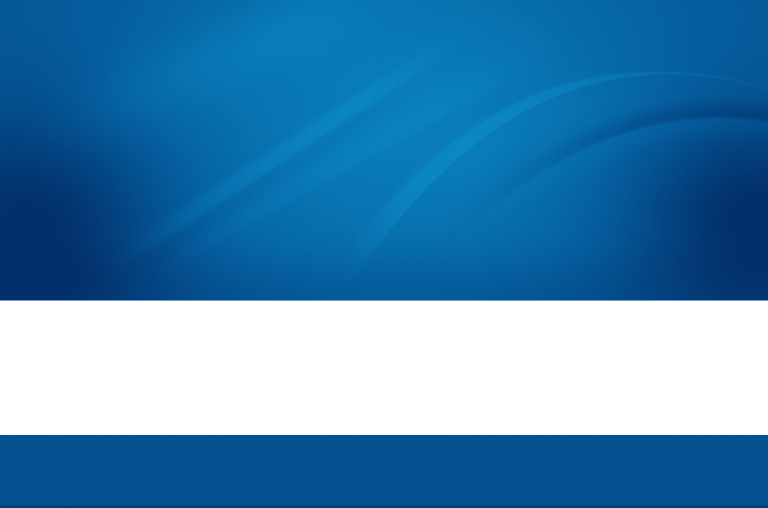
A Shadertoy shader for this background:

```glsl
const float SHEET_HEIGHT = 0.6615;   // canvas height in canvas widths
const float PANEL_BASE = 0.2708;
const float FOOTER_TOP = 0.0951;

const vec3 NAVY = vec3(0.008, 0.190, 0.425);
const vec3 OCEAN = vec3(0.020, 0.365, 0.615);
const vec3 AZURE = vec3(0.040, 0.525, 0.755);
const vec3 FOOTER_BLUE = vec3(0.020, 0.315, 0.567);
const vec3 RULE_BLUE = vec3(0.45, 0.60, 0.76);

float hash(vec2 cell) {
    vec3 q = fract(cell.xyx * 0.1031);
    q += dot(q, q.yzx + 33.33);
    return fract((q.x + q.y) * q.z);
}

float valueNoise(vec2 p) {
    vec2 cell = floor(p);
    vec2 f = fract(p);
    f = f * f * (3.0 - 2.0 * f);
    float low = mix(hash(cell), hash(cell + vec2(1.0, 0.0)), f.x);
    float high = mix(hash(cell + vec2(0.0, 1.0)), hash(cell + 1.0), f.x);
    return mix(low, high, f.y);
}

float glow(vec2 p, vec2 centre, vec2 radius) {
    vec2 d = (p - centre) / radius;
    return exp(-dot(d, d));
}

float bell(float d, float width) {
    return exp(-d * d / (width * width));
}

// Perpendicular distance above a sloped line
float lineHeight(vec2 p, vec2 anchor, float slope) {
    return (p.y - anchor.y - slope * (p.x - anchor.x)) / sqrt(1.0 + slope * slope);
}

// Height above an arch, corrected for its steepness
float archHeight(vec2 p, vec2 peak, float drop, float power) {
    float reach = abs(p.x - peak.x) / 0.247;
    float slope = drop * power * pow(reach, power - 1.0) / 0.247;
    return (p.y - peak.y + drop * pow(reach, power)) / sqrt(1.0 + slope * slope);
}

// Strip from zero to width, with its own softness on each side
float ribbon(float h, float width, float lowSoft, float highSoft) {
    return smoothstep(-lowSoft, lowSoft, h)
         * (1.0 - smoothstep(width - highSoft, width + highSoft, h));
}

// Fade in between a and b, then out between c and d
float span(float x, float a, float b, float c, float d) {
    return smoothstep(a, b, x) * (1.0 - smoothstep(c, d, x));
}

float ambientLight(vec2 p) {
    float light = 0.42 + 0.47 * glow(p, vec2(0.521, 0.518), vec2(0.339, 0.260));
    light -= 0.49 * glow(p, vec2(0.046, 0.365), vec2(0.169, 0.150));
    light -= 0.51 * glow(p, vec2(0.983, 0.380), vec2(0.169, 0.125));
    light -= 0.14 * (1.0 - smoothstep(PANEL_BASE, 0.365, p.y));
    return light;
}

float diagonalLight(vec2 p) {
    // Broad haze at the upper left
    float haze = bell(lineHeight(p, vec2(0.260, 0.575), 0.42), 0.05);
    float light = 0.13 * haze * span(p.x, 0.0, 0.24, 0.35, 0.58);

    // Narrow beam with a shadow below it
    float beam = lineHeight(p, vec2(0.195, 0.338), 0.65);
    float beamFade = span(p.x, 0.12, 0.30, 0.43, 0.63);
    light += 0.13 * ribbon(beam, 0.021, 0.004, 0.008) * beamFade;
    light -= 0.05 * bell(beam + 0.013, 0.012) * beamFade;

    // Wide sheet with a soft lower edge
    float sheet = lineHeight(p, vec2(0.454, 0.441), 0.55);
    light += 0.07 * ribbon(sheet, 0.035, 0.007, 0.030) * span(p.x, 0.20, 0.34, 0.55, 0.75);
    return light;
}

float archLight(vec2 p, float pixel) {
    // Bright arch, tapering towards its crest
    float outer = archHeight(p, vec2(0.859, 0.568), 0.0755, 2.25);
    float width = 0.003 + 0.023 * clamp((0.859 - p.x) / 0.339, 0.0, 1.2);
    float edge = max(0.0012, pixel);
    float light = 0.15 * ribbon(outer + width, width, edge, edge + 0.15 * width)
                * span(p.x, 0.43, 0.54, 0.82, 1.12);
    light += 0.05 * bell(outer + 0.035, 0.035) * span(p.x, 0.48, 0.65, 0.70, 0.95);

    // Dark arch with a lit lower rim
    float inner = archHeight(p, vec2(0.9375, 0.522), 0.078, 2.0);
    float innerFade = smoothstep(0.55, 0.85, p.x);
    light -= 0.15 * ribbon(inner + 0.013, 0.018, 0.004, 0.013) * innerFade;
    light += 0.07 * ribbon(inner + 0.034, 0.020, 0.018, 0.003) * innerFade;
    return light;
}

vec3 blueRamp(float light) {
    vec3 lower = mix(NAVY, OCEAN, clamp(light * 2.0, 0.0, 1.0));
    return mix(lower, AZURE, clamp(light * 2.0 - 1.0, 0.0, 1.2));
}

void mainImage(out vec4 fragColor, in vec2 fragCoord) {
    vec2 p = fragCoord / iResolution.xy * vec2(1.0, SHEET_HEIGHT);
    float pixel = SHEET_HEIGHT / iResolution.y;
    float grain = valueNoise(p * 300.0) - 0.5;

    // Lit upper panel
    float light = ambientLight(p) + diagonalLight(p) + archLight(p, pixel);
    vec3 panel = blueRamp(light + 0.012 * grain);

    // Footer with a darker base line
    vec3 footer = FOOTER_BLUE + 0.006 * grain;
    footer *= mix(0.78, 1.0, smoothstep(0.002, 0.002 + 2.0 * pixel, p.y));

    // Stack the three areas and the pale rule
    float half_ = 0.5 * pixel;
    vec3 color = mix(footer, vec3(1.0), smoothstep(-half_, half_, p.y - FOOTER_TOP));
    color = mix(color, RULE_BLUE, smoothstep(-half_, half_, p.y - PANEL_BASE + 0.0013));
    color = mix(color, panel, smoothstep(-half_, half_, p.y - PANEL_BASE));
    fragColor = vec4(color, 1.0);
}
```
